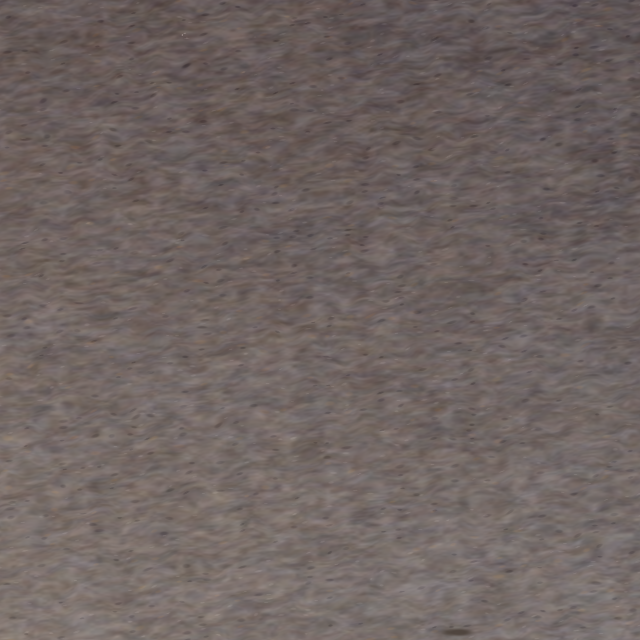
A three.js fragment shader for this texture:

```glsl
varying vec2 vUv;

float hash(vec2 p) {
  return fract(sin(dot(p, vec2(127.1, 311.7))) * 43758.5453);
}

float noise(vec2 p) {
  vec2 cell = floor(p);
  vec2 f = fract(p);
  f = f * f * (3.0 - 2.0 * f);
  float low = mix(hash(cell), hash(cell + vec2(1.0, 0.0)), f.x);
  float high = mix(hash(cell + vec2(0.0, 1.0)), hash(cell + vec2(1.0, 1.0)), f.x);
  return mix(low, high, f.y);
}

// Noise centred on zero, in cells stretched along x
float grain(vec2 p, vec2 scale, float seed) {
  return noise(p * scale + seed * vec2(17.3, 41.9)) - 0.5;
}

// Sparse flat flecks, one candidate per cell
float flecks(vec2 p, vec2 scale, float share, float seed) {
  vec2 q = p * scale;
  vec2 cell = floor(q) + seed;
  vec2 centre = 0.35 + 0.3 * vec2(hash(cell + 3.1), hash(cell + 7.7));
  vec2 d = fract(q) - centre;
  d.y -= d.x * (hash(cell + 5.3) - 0.3) * 0.6;
  float size = mix(0.18, 0.34, hash(cell + 9.2));
  float mask = 1.0 - smoothstep(size * 0.3, size, length(d));
  return mask * step(1.0 - share, hash(cell + 1.4));
}

void main() {
  // Bend and tilt the grain a little so that rows do not line up
  vec2 p = vUv;
  p.y -= p.x * 0.1;
  p += vec2(0.012, 0.008) * vec2(grain(vUv, vec2(26.0, 50.0), 1.0),
                                 grain(vUv, vec2(34.0, 40.0), 2.0));

  // Light falls off towards the top and the right
  vec3 color = mix(vec3(0.492, 0.452, 0.436), vec3(0.388, 0.343, 0.338),
                   smoothstep(-0.15, 1.1, vUv.y));
  color += (0.5 - vUv.x) * vec3(0.026, 0.018, 0.008);

  // Light and dark flakes at several sizes
  float tone = 0.035 * grain(p, vec2(13.0, 24.0), 3.0)
             + 0.080 * grain(p, vec2(44.0, 105.0), 4.0)
             + 0.075 * grain(p, vec2(75.0, 180.0), 5.0)
             + 0.040 * grain(p, vec2(140.0, 330.0), 6.0);
  color += tone;

  // Warm brown against cool grey
  float warmth = 0.6 * grain(p, vec2(32.0, 75.0), 7.0)
               + 0.6 * grain(p, vec2(65.0, 150.0), 8.0)
               + 0.3 * grain(p, vec2(9.0, 12.0), 9.0);
  color += warmth * vec3(0.032, 0.003, -0.034);
  color += grain(p, vec2(50.0, 115.0), 10.0) * vec3(-0.008, 0.012, -0.008);

  // Scattered dark chips, tan chips and pale slivers
  color -= flecks(p, vec2(36.0, 88.0), 0.16, 11.0) * vec3(0.065, 0.062, 0.055);
  color += flecks(p + 0.37, vec2(30.0, 75.0), 0.09, 23.0) * vec3(0.038, 0.018, -0.008);
  color += flecks(p + 0.61, vec2(50.0, 140.0), 0.09, 37.0) * 0.045;

  // One dark blot at the lower edge and a small glint near the top
  float blot = length((vUv - vec2(0.717, 0.012)) / vec2(0.03, 0.008));
  color = mix(color, vec3(0.27, 0.23, 0.2), 0.8 * (1.0 - smoothstep(0.3, 1.0, blot)));
  float glint = length((vUv - vec2(0.291, 0.944)) / vec2(0.009, 0.006));
  float sparkle = smoothstep(0.55, 0.85, noise(vUv * vec2(260.0, 330.0)));
  color += 0.3 * sparkle * (1.0 - smoothstep(0.5, 1.0, glint));

  gl_FragColor = vec4(color, 1.0);
}
```
